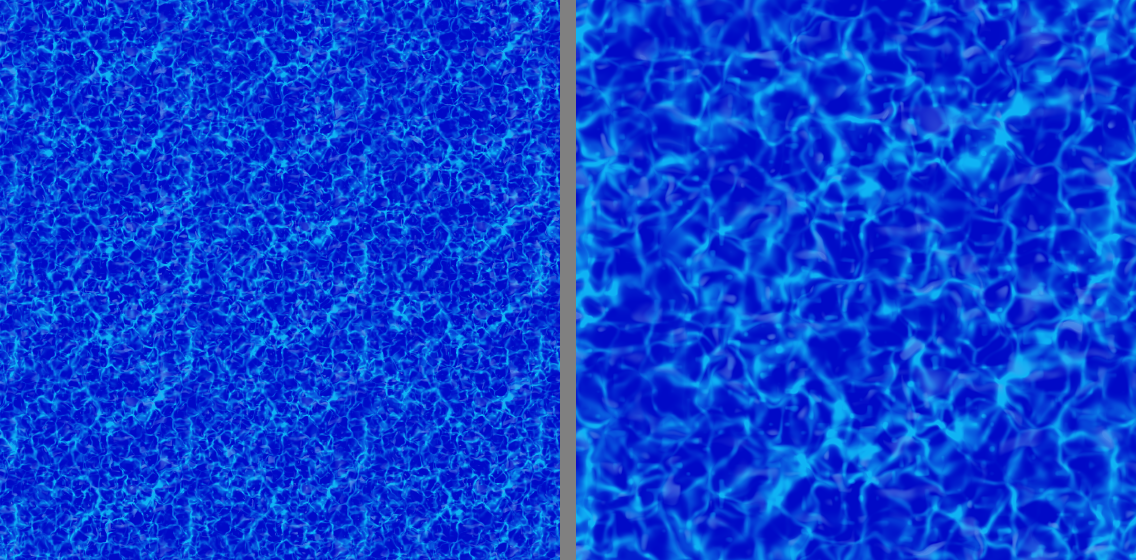
Left: the whole. Right: its middle third, enlarged.
A Shadertoy shader for this texture:

```glsl
// Tiled water caustics: pale cyan light webs over deep blue, 3.2 repeats across and 6.4 down.

const vec2 TILE = vec2(1.0, 0.5);

vec2 hash2(vec2 p) {
    vec3 h = fract(p.xyx * vec3(0.1031, 0.1030, 0.0973));
    h += dot(h, h.yzx + 33.33);
    return fract((h.xx + h.yz) * h.zy);
}

// Smooth value noise in two channels, wrapping after "period" cells
vec2 noise2(vec2 p, vec2 period, float seed) {
    vec2 i = floor(p), f = fract(p);
    f = f * f * (3.0 - 2.0 * f);
    vec2 a = hash2(mod(i, period) + seed);
    vec2 b = hash2(mod(i + vec2(1, 0), period) + seed);
    vec2 c = hash2(mod(i + vec2(0, 1), period) + seed);
    vec2 d = hash2(mod(i + 1.0, period) + seed);
    return mix(mix(a, b, f.x), mix(c, d, f.x), f.y);
}

// Rounded bright lines along the borders of scattered cells
float web(vec2 p, vec2 period, float seed, float width) {
    vec2 i = floor(p), f = fract(p);
    float nearest = 9.0, second = 9.0;
    for (int y = -1; y <= 1; y++)
    for (int x = -1; x <= 1; x++) {
        vec2 o = vec2(x, y);
        float d = length(o + hash2(mod(i + o, period) + seed) - f);
        second = min(second, max(nearest, d));
        nearest = min(nearest, d);
    }
    float edge = (second - nearest) / width;
    return exp(-edge * edge);
}

// Distance to a segment, repeated on every tile
float tiledSegment(vec2 p, vec2 a, vec2 b) {
    vec2 d = p - 0.5 * (a + b), h = 0.5 * (b - a);
    d -= TILE * round(d / TILE);
    return length(d - h * clamp(dot(d, h) / dot(h, h), -1.0, 1.0));
}

// Main winding vein of light
float vein(vec2 p) {
    vec2 path[10] = vec2[10](
        vec2(1.08, 0.14), vec2(0.93, 0.25), vec2(0.86, 0.34), vec2(0.74, 0.45), vec2(0.55, 0.41),
        vec2(0.44, 0.51), vec2(0.40, 0.59), vec2(0.46, 0.72), vec2(0.57, 0.80), vec2(0.55, 0.91));
    float d = 1.0;
    for (int i = 0; i < 9; i++) d = min(d, tiledSegment(p, path[i], path[i + 1]));
    return exp(-d * d / 0.00012);
}

// Vertical streak at x, brightest once per tile at height y
float streak(vec2 p, float x, float y) {
    float d = abs(fract(p.x - x + 0.5) - 0.5);
    return exp(-d / 0.018) * (0.55 + 0.45 * cos(12.56637 * (p.y - y)));
}

void mainImage(out vec4 fragColor, in vec2 fragCoord) {
    vec2 uv = fragCoord / iResolution.xy;
    vec2 p = vec2(uv.x, 1.0 - uv.y) * 3.2;

    // Warp that repeats with the tile
    vec2 q = p + 0.026 * (noise2(p * 14.0, 14.0 * TILE, 3.0) - 0.5)
               + 0.018 * (noise2(p * 36.0, 36.0 * TILE, 9.0) - 0.5);
    vec2 patches = noise2(p * 16.0, 16.0 * TILE, 21.0);
    vec2 drift = noise2(p * 9.0 + 5.3, vec2(512.0), 40.0);
    vec2 grain = noise2(q * 42.0, vec2(512.0), 70.0);
    vec2 speck = noise2(p * 64.0, 64.0 * TILE, 95.0);

    // Repeating webs, then a finer one that differs between repeats, all broken up by grain
    float light = 0.42 * web(q * 10.0, 10.0 * TILE, 11.0, 0.13) * (0.15 + patches.x) * (0.5 + speck.x);
    light += 0.34 * web(q * 16.0, 16.0 * TILE, 31.0, 0.18) * patches.y * (0.2 + 1.3 * speck.y);
    light += 0.42 * web(q * 13.3 + 2.7, vec2(512.0), 57.0, 0.16) * drift.x * (0.2 + 1.4 * grain.x);

    // Veins, streaks, haze and small glints
    light += 0.36 * vein(q) * (0.4 + 0.6 * patches.y + 0.4 * grain.x);
    light += 0.50 * streak(mix(p, q, 0.6), 0.083, 0.04) * (0.4 + 0.8 * speck.x);
    light += 0.30 * streak(mix(p, q, 0.6), 0.267, 0.22) * (0.4 + 0.8 * speck.y);
    light += 0.34 * drift.y * grain.x * grain.x;
    light += 0.26 * smoothstep(0.68, 1.0, speck.y) * (0.3 + drift.x);
    light = clamp(light - 0.05, 0.0, 1.1);

    // Deep blue to cyan
    vec3 color = mix(vec3(0.003, 0.035, 0.78), vec3(0.03, 0.29, 0.86), smoothstep(-0.03, 0.37, light));
    color = mix(color, vec3(0.06, 0.70, 0.96), smoothstep(0.22, 0.86, light));

    // Pale flat wisps and glints
    vec2 wisp = noise2(q * vec2(16.0, 36.0), vec2(16.0, 18.0), 83.0);
    float pale = smoothstep(0.76, 0.96, wisp.x) * (0.2 + 0.8 * grain.y);
    pale += 0.8 * smoothstep(0.78, 1.0, grain.y) * (0.3 + drift.x);
    color = mix(color, vec3(0.40, 0.60, 0.93), 0.65 * min(pale, 1.0));

    fragColor = vec4(color, 1.0);
}
```
